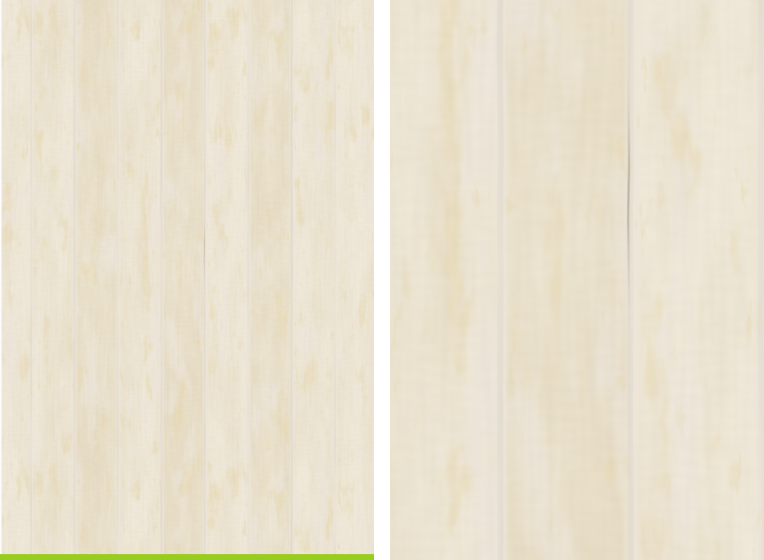
Left: the whole. Right: its middle third, enlarged.
Reproduce this texture procedurally as a WebGL 2 fragment shader.

```glsl
#version 300 es
precision highp float;
uniform vec2 u_resolution;
out vec4 fragColor;

// Lengths are fractions of the canvas width
const float PITCH = 0.1161;
const float FIRST_SEAM = 0.084;
const float TILE_HEIGHT = 1.23;
const float STRIP_HEIGHT = 0.0156;
const float MARGIN = 0.0042;

const vec3 CREAM = vec3(0.932, 0.904, 0.842);
const vec3 BEIGE = vec3(0.897, 0.855, 0.758);
const vec3 STAIN = vec3(0.905, 0.850, 0.705);
const vec3 CHALK = vec3(0.922, 0.894, 0.856);
const vec3 GROOVE = vec3(0.875, 0.850, 0.815);
const vec3 CRACK = vec3(0.690, 0.645, 0.540);
const vec3 GREEN = vec3(0.60, 0.80, 0.13);

// How beige each board is, from left to right
const float TONES[9] = float[9](0.12, 0.28, 0.66, 0.24, 0.70, 0.16, 0.62, 0.26, 0.12);

vec2 gradientAt(vec2 cell) {
    vec3 q = fract(vec3(cell.xyx) * vec3(0.1031, 0.1030, 0.0973));
    q += dot(q, q.yzx + 33.33);
    float angle = 6.2832 * fract((q.x + q.y) * q.z);
    return vec2(cos(angle), sin(angle));
}

// Gradient noise that wraps vertically after a whole number of rows
float wrappedNoise(vec2 p, float rows) {
    vec2 cell = floor(p);
    vec2 f = p - cell;
    vec2 w = f * f * f * (f * (f * 6.0 - 15.0) + 10.0);
    float low = mod(cell.y, rows);
    float high = mod(cell.y + 1.0, rows);
    float a = dot(gradientAt(vec2(cell.x, low)), f);
    float b = dot(gradientAt(vec2(cell.x + 1.0, low)), f - vec2(1.0, 0.0));
    float c = dot(gradientAt(vec2(cell.x, high)), f - vec2(0.0, 1.0));
    float d = dot(gradientAt(vec2(cell.x + 1.0, high)), f - 1.0);
    return mix(mix(a, b, w.x), mix(c, d, w.x), w.y);
}

float fractalNoise(vec2 p, float columns, float rows, float seed) {
    float sum = 0.0;
    float gain = 1.0;
    for (int i = 0; i < 4; i++) {
        sum += gain * wrappedNoise(vec2(p.x * columns + seed, p.y * rows), rows);
        columns *= 2.0;
        rows *= 2.0;
        seed += 19.0;
        gain *= 0.55;
    }
    return sum;
}

float band(float x, float halfWidth, float blur) {
    return 1.0 - smoothstep(halfWidth - blur, halfWidth + blur, abs(x));
}

// Painted board: broad tone, chalky wear, stains and fine fibres
vec3 boardColor(vec2 p, float across, float board) {
    float seed = 37.0 * (board + 2.0);
    float tone = TONES[int(clamp(board + 1.0, 0.0, 8.0))];
    float streak = wrappedNoise(vec2(across * 3.0 + seed, p.y * 2.0), 2.0);
    float cloud = fractalNoise(p, 14.0, 6.0, seed);
    tone += 0.45 * streak + 0.38 * cloud;
    vec3 color = mix(CREAM, BEIGE, clamp(tone, 0.0, 1.0));

    float chalk = smoothstep(0.02, 0.6, fractalNoise(p, 18.0, 7.0, seed + 411.0));
    color = mix(color, CHALK, 0.65 * chalk);

    float stain = smoothstep(0.16, 0.62, fractalNoise(p, 22.0, 9.0, seed + 823.0));
    color = mix(color, STAIN, 0.60 * stain);

    float nearEdge = smoothstep(0.2, 0.5, abs(across - 0.5));
    float fleck = smoothstep(0.30, 0.65, fractalNoise(p, 60.0, 22.0, seed + 1237.0));
    color = mix(color, STAIN, fleck * (0.25 + 0.45 * nearEdge));

    float fibre = wrappedNoise(vec2(p.x * 150.0, p.y * 14.0), 14.0);
    float weave = wrappedNoise(vec2(p.x * 45.0, p.y * 190.0), 190.0);
    return color + 0.014 * fibre + 0.010 * weave;
}

// Pale groove with a thin shadow, uneven along its length
vec3 addSeam(vec3 color, vec2 p, float offset, float seam, float blur) {
    float seed = 53.0 * (seam + 3.0);
    float wear = wrappedNoise(vec2(seed + 0.5, p.y * 9.0), 9.0);
    float depth = 0.55 + 0.25 * sin(seam * 2.4) + 0.5 * wear;
    float wobble = 0.0008 * wrappedNoise(vec2(seed + 7.5, p.y * 24.0), 24.0);
    float x = offset + wobble;
    color = mix(color, CHALK, 0.55 * band(x, 0.006, 0.004));
    color = mix(color, GROOVE, clamp(depth, 0.15, 0.95) * band(x, 0.0018, blur));
    color = mix(color, CREAM, 0.5 * band(x - 0.0035, 0.001, blur));

    // One seam has opened into a short crack
    float along = (p.y - 0.67) / 0.055;
    float opening = exp(-along * along) * band(seam - 4.0, 0.5, 0.1);
    float shade = 0.12 * depth + 0.65 * opening;
    return mix(color, CRACK, shade * band(x + 0.0025, 0.001, blur));
}

void main() {
    vec2 point = gl_FragCoord.xy / u_resolution.x;
    float pixel = 1.0 / u_resolution.x;
    float blur = max(0.0008, 0.6 * pixel);
    float slot = (point.x - FIRST_SEAM) / PITCH;
    float seam = floor(slot + 0.5);
    vec2 p = vec2(point.x, point.y / TILE_HEIGHT);

    vec3 color = boardColor(p, fract(slot), floor(slot));
    color = addSeam(color, p, (slot - seam) * PITCH, seam, blur);

    // White left margin and green base strip
    color = mix(color, vec3(0.985), band(point.x, MARGIN, blur));
    color = mix(color, GREEN, band(point.y, STRIP_HEIGHT, 0.5 * pixel));
    fragColor = vec4(clamp(color, 0.0, 1.0), 1.0);
}
```
